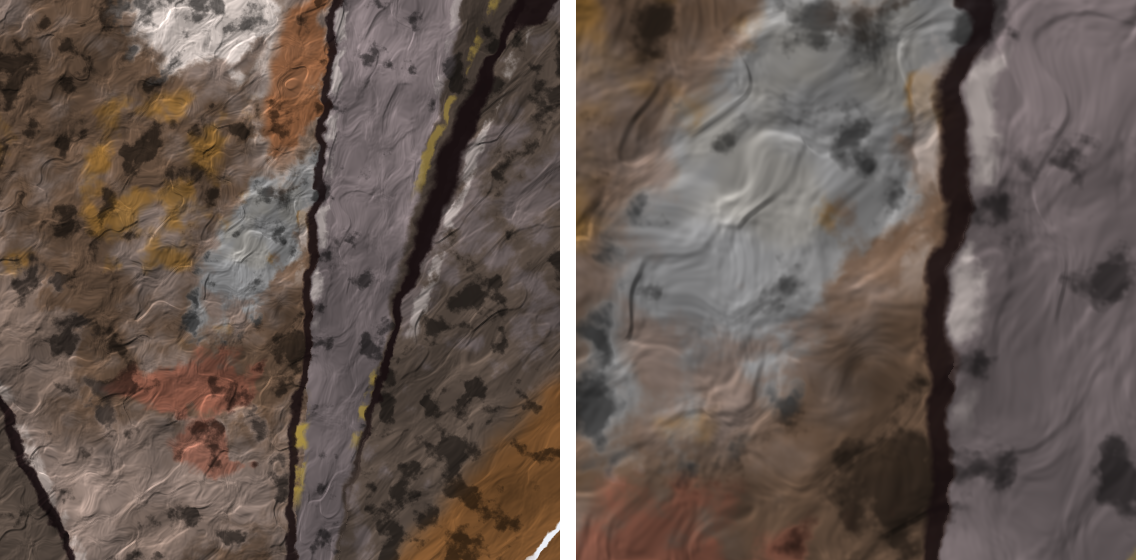
Left, the full canvas; right, a detail of the centre.
Reproduce this texture procedurally as a WebGL 1 fragment shader.

```glsl
precision highp float;
uniform vec2 u_resolution;

const vec3 BROWN = vec3(.35, .275, .22);
const vec3 TAUPE = vec3(.46, .4, .37);
const vec3 SLATE = vec3(.42, .38, .385);
const vec3 OLIVE = vec3(.31, .265, .235);
const vec3 OCHRE = vec3(.52, .37, .16);
const vec3 RUST = vec3(.5, .31, .25);
const vec3 PALE = vec3(.76, .72, .7);
const vec3 BLUE_GREY = vec3(.5, .51, .52);
const vec3 LICHEN = vec3(.66, .56, .25);
const vec3 SHADOW = vec3(.09, .055, .06);

float hash(vec2 p) {
  vec3 q = fract(p.xyx * .1031);
  q += dot(q, q.yzx + 33.33);
  return fract((q.x + q.y) * q.z);
}

float noise(vec2 p) {
  vec2 i = floor(p), f = fract(p);
  f *= f * (3. - 2. * f);
  return mix(mix(hash(i), hash(i + vec2(1, 0)), f.x),
             mix(hash(i + vec2(0, 1)), hash(i + 1.), f.x), f.y);
}

// Centred on zero
float fbm(vec2 p) {
  float sum = -.485, amp = .5;
  for (int i = 0; i < 5; i++) {
    sum += amp * noise(p);
    p = mat2(1.6, 1.2, -1.2, 1.6) * p + 17.3;
    amp *= .5;
  }
  return sum;
}

// Soft-edged cells, each at its own level
float flakes(vec2 p) {
  vec2 cell = floor(p), f = fract(p);
  float sum = 0., total = 0.;
  for (int y = -1; y <= 1; y++) {
    for (int x = -1; x <= 1; x++) {
      vec2 o = vec2(x, y), id = cell + o + 50.;
      vec2 d = o + vec2(hash(id), hash(id + 71.7)) - f;
      float w = exp(-16. * dot(d, d));
      sum += w * hash(id + 31.1);
      total += w;
    }
  }
  return sum / total;
}

vec2 rotate(vec2 p, float a) {
  return vec2(cos(a) * p.x + sin(a) * p.y, cos(a) * p.y - sin(a) * p.x);
}

float height(vec2 p, float angle, float stretch) {
  vec2 g = rotate(p, angle) / vec2(stretch, 1) + 5.;
  vec2 bend = vec2(noise(g * 38.), noise(g * 38. + 40.));
  return .8 * fbm(g * 20. + bend * .5) + .16 * flakes(g * 32. + bend * 1.3);
}

float ramp(float a, float b, float x) { return smoothstep(a, b, x); }

// Ragged ellipse: centre in xy, radii in zw
float spot(vec2 p, vec4 e, float angle, float ragged) {
  return 1. - ramp(.75, 1.15, length(rotate(p - e.xy, angle) / e.zw) + ragged);
}

float band(float d, float halfWidth) {
  return 1. - ramp(halfWidth * .5, halfWidth + .002, abs(d));
}

float span(float y, float low, float high) {
  return ramp(low - .03, low + .03, y) * (1. - ramp(high - .03, high + .03, y));
}

void main() {
  vec2 uv = gl_FragCoord.xy / u_resolution;
  float rough = fbm(uv * 26. + 3.), broad = fbm(uv * 7. + 11.);
  float rag = 1.5 * rough + .7 * broad;
  vec2 p = uv + .035 * vec2(rough, fbm(uv * 24. + 60.));
  float y = clamp(p.y, 0., 1.);

  // Signed distances across the joints
  float joint = p.x - .53 - .075 * pow(y, 1.3);
  float slabEdge = p.x - .59 - .24 * y;
  float crevice = p.x - .6 - .2 * y - .125 * y * y;
  float corner = p.x - .13 + .46 * y;

  // Left face
  vec3 col = mix(BROWN, TAUPE, ramp(-.12, .22, broad + .6 * rough));
  col = mix(col, OCHRE, .75 * ramp(.065, .235, fbm(uv * 11. + 30.)) * span(y, .4, .84));
  col = mix(col, TAUPE * 1.15, .8 * spot(p, vec4(.25, .1, .24, .15), .3, rag));
  col = mix(col, TAUPE, .7 * spot(p, vec4(.03, .38, .1, .14), .4, rag));
  col = mix(col, RUST, .85 * spot(p, vec4(.34, .315, .11, .055), .1, rag));
  col = mix(col, RUST, .75 * spot(p, vec4(.37, .19, .07, .045), -.3, rag));
  col = mix(col, PALE, .9 * spot(p, vec4(.38, .96, .14, .1), -.2, rag));
  col = mix(col, BLUE_GREY, .85 * spot(p, vec4(.46, .57, .18, .07), 1., rag));
  col = mix(col, PALE, .55 * spot(p, vec4(.52, .86, .2, .08), 1.4, rag) * ramp(-.06, .12, rough));
  col = mix(col, mix(RUST, OCHRE, .35), .9 * spot(p, vec4(.53, .86, .17, .055), 1.4, .6 * rag));
  col = mix(OLIVE, col, ramp(-.003, .003, corner));
  col = mix(col, PALE, .5 * band(corner - .018, .012) * ramp(-.1, .1, rough));
  col = mix(col, SHADOW, .9 * band(corner, .009));

  // Upright slab, side strip and right face
  vec3 slab = SLATE * (.87 + .26 * ramp(.2, .95, y) + .5 * broad);
  slab = mix(slab, OLIVE * .85, ramp(-.006, .006, slabEdge));
  col = mix(col, slab, ramp(-.003, .003, joint));
  vec3 face = mix(OLIVE, SLATE, .7 * ramp(-.05, .25, broad + rough));
  float warm = 1. - ramp(-.05, .05, p.y - 1.14 * (p.x - .72) + .1 * broad);
  face = mix(face, vec3(.43, .29, .165), warm);
  col = mix(col, face, ramp(-.003, .003, crevice));

  // Relief lit from the upper left: grain angle, stretch, strength
  vec3 grain = mix(vec3(.65, 1.35, 3.6), vec3(1.25, 1.7, 2.5), step(0., joint));
  grain = mix(grain, vec3(.78, 2.5, 3. - 1.3 * warm), step(0., crevice));
  float h = height(uv, grain.x, grain.y);
  float light = h - height(uv + vec2(-.002, .0026), grain.x, grain.y);
  col *= 1. + clamp(grain.z * light, -.55, .6) + .75 * (h - .08);
  col *= 1. - .5 * ramp(.1, .24, -rough - .3 * broad);

  // Pale rims and lichen beside the joints
  float broken = ramp(-.1, .08, rough + .3 * broad);
  vec3 rim = PALE * (.9 + 4. * light);
  col = mix(col, rim, .7 * broken * band(joint - .012, .009) * span(y, .42, 1.1));
  col = mix(col, rim, .55 * broken * band(joint + .022, .008) * span(y, .5, .72));
  col = mix(col, rim, .5 * broken * band(slabEdge + .006, .007) * span(y, .84, 1.1));
  col = mix(col, rim, .65 * broken * band(crevice - .04, .012) * span(y, .4, .95));
  col = mix(col, LICHEN, .9 * broken * band(joint + .004, .015) * span(y, .11, .28));
  col = mix(col, LICHEN, .7 * broken * band(crevice + .012, .009) * span(y, .2, .36));
  col = mix(col, LICHEN, .6 * broken * band(crevice + .04, .009) * span(y, .66, 1.1));

  // Open cracks and the bright lower corner
  float gap = .006 + .021 * exp(-pow(abs(y - .68) / .19, 2.));
  col = mix(col, SHADOW, .95 * band(crevice, gap) * ramp(.02, .35, y));
  col = mix(col, SHADOW, .85 * band(joint + .006 + .012 * span(y, .08, .3), .008));
  col = mix(col, SHADOW, .9 * spot(p, vec4(.97, 1, .07, .03), .5, rag));
  float edge = p.y - 1.2 * (p.x - .95);
  col = mix(col, vec3(.93, .94, .97), band(edge, .01) * ramp(.93, .96, p.x));

  gl_FragColor = vec4(clamp(col, 0., 1.), 1);
}
```
